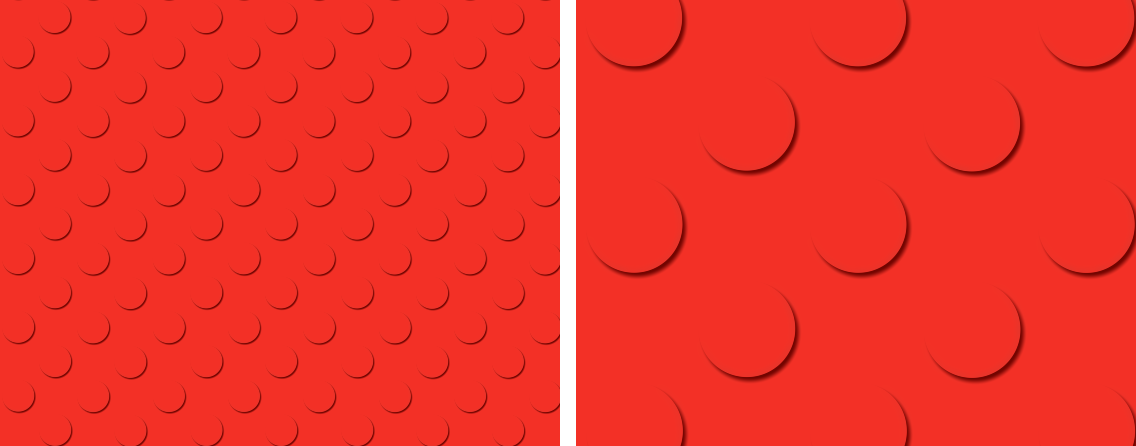
Left, the full canvas; right, a detail of the centre.
This pattern is drawn by a Shadertoy shader. Its source:

```glsl
const vec3 BASE = vec3(0.952, 0.190, 0.150);
const vec3 HALO = vec3(0.885, 0.215, 0.175);
const vec3 SHADOW = vec3(0.45, 0.015, 0.0);

// Lengths are fractions of the canvas height.
const vec2 PITCH = vec2(0.1690, 0.1543);
const vec2 FIRST_STUD = vec2(0.1226, 0.961);
const float RADIUS = 0.0362;
const vec2 SHADOW_SHIFT = vec2(0.0024, -0.0029);
const float SHADOW_SOFTNESS = 0.0026;
const float HALO_WIDTH = 0.0060;
const float HALO_STRENGTH = 0.65;
const float HALO_GRAIN = 110.0;
const float ROW_SLANT = 0.0018;
const float COLUMN_JITTER = 0.0012;

vec2 hash2(vec2 p) {
    vec3 q = fract(vec3(p.xyx) * vec3(0.1031, 0.1030, 0.0973));
    q += dot(q, q.yzx + 33.33);
    return 2.0 * fract((q.xx + q.yz) * q.zy) - 1.0;
}

float gradientNoise(vec2 p) {
    vec2 i = floor(p), f = fract(p);
    vec2 u = f * f * f * (f * (f * 6.0 - 15.0) + 10.0);
    vec2 e = vec2(1.0, 0.0);
    float low = mix(dot(hash2(i), f), dot(hash2(i + e), f - e), u.x);
    float high = mix(dot(hash2(i + e.yx), f - e.yx), dot(hash2(i + 1.0), f - 1.0), u.x);
    return mix(low, high, u.y);
}

// Position relative to the nearest stud of one of two interleaved grids.
vec2 studSpace(vec2 p, float grid) {
    p -= FIRST_STUD - 0.5 * grid * PITCH;
    vec2 cell = floor(p / PITCH + 0.5);
    vec2 jitter = COLUMN_JITTER * hash2(vec2(cell.x + 20.0, 7.0 + 31.0 * grid));
    return p - cell * PITCH - jitter;
}

// Crescent left visible by a shifted disc underneath the stud.
float crescent(vec2 p, float pixel) {
    float outside = smoothstep(-0.6 * pixel, 0.6 * pixel, length(p) - RADIUS);
    float blur = max(SHADOW_SOFTNESS, 0.7 * pixel);
    float shadowDist = length(p - SHADOW_SHIFT) - RADIUS;
    return outside * (1.0 - smoothstep(-blur, blur, shadowDist));
}

// Faint mottled tint hugging the shaded side of the rim.
float rimHalo(vec2 p) {
    float facing = dot(p, normalize(SHADOW_SHIFT)) / max(length(p), 0.001);
    float band = 1.0 - smoothstep(0.0, HALO_WIDTH, abs(length(p) - RADIUS));
    return band * smoothstep(-0.5, 0.6, facing);
}

void mainImage(out vec4 fragColor, in vec2 fragCoord) {
    float pixel = 1.0 / iResolution.y;
    vec2 uv = fragCoord * pixel;
    vec2 p = uv;
    p.x -= ROW_SLANT * (1.0 - uv.y);

    float shade = 0.0, halo = 0.0;
    for (int i = 0; i < 2; i++) {
        vec2 local = studSpace(p, float(i));
        shade = max(shade, crescent(local, pixel));
        halo = max(halo, rimHalo(local));
    }

    float grain = clamp(0.7 + gradientNoise(uv * HALO_GRAIN), 0.0, 1.0);
    vec3 color = mix(BASE, HALO, HALO_STRENGTH * halo * grain);
    color = mix(color, SHADOW, shade);
    fragColor = vec4(color, 1.0);
}
```
